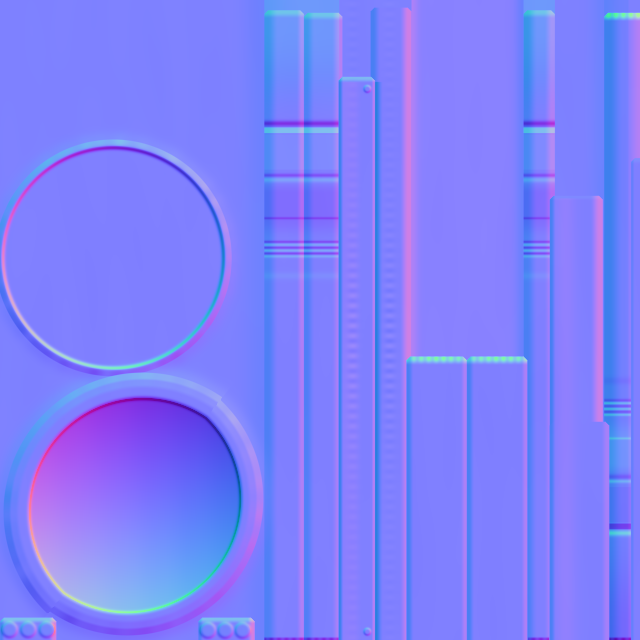
Reproduce this texture map procedurally as a three.js fragment shader.

```glsl
// Tangent-space normal map of bevelled panels, grooved bars and two round ports.
varying vec2 vUv;

vec2 hashGradient(vec2 cell) {
  float a = 6.2832 * fract(sin(dot(cell, vec2(127.1, 311.7))) * 43758.5);
  return vec2(cos(a), sin(a));
}

float gradientNoise(vec2 p) {
  vec2 i = floor(p), f = fract(p), s = f * f * (3. - 2. * f), e = vec2(0, 1);
  float low = mix(dot(hashGradient(i), f), dot(hashGradient(i + e.yx), f - e.yx), s.x);
  float high = mix(dot(hashGradient(i + e), f - e), dot(hashGradient(i + 1.), f - 1.), s.x);
  return mix(low, high, s.y);
}

float bell(float d, float width) { return exp(-d * d / (width * width)); }

float falloff(float d, float width) { return 1. - smoothstep(.25 * width, width, d); }

float inside(float d) { return 1. - smoothstep(-.0012, .0012, d); }

float span(float x, float lo, float hi) { return inside(max(lo - x, x - hi)); }

float dashes(float x) { return .85 + .15 * sin(x * 537.); }

// Raised panel: box is left, right, top; bevels follow the same order
vec2 panel(vec2 under, vec2 p, vec3 box, vec3 width, vec3 slope) {
  float side = max(box.x - p.x, p.x - box.y), rise = p.y - box.z;
  float d = max(max(side, rise), side + rise + .006);
  vec2 n = vec2(slope.y * falloff(box.y - p.x, width.y) - slope.x * falloff(p.x - box.x, width.x),
    slope.z * falloff(-rise, width.z));
  return mix(under, n, inside(d));
}

// Vertical slope of the groove stack on the tall bars
float grooves(float y) {
  float s = .5 * span(y, .792, .801) - .62 * bell(y - .807, .0045);
  s += .26 * bell(y - .719, .004) - .38 * bell(y - .726, .003) - .32 * bell(y - .659, .002);
  s -= .15 * smoothstep(.625, .66, y) * falloff(y - .69, .03);
  for (int i = 0; i < 3; i++) {
    float top = y - .622 + .009 * float(i);
    s += .3 * bell(top + .0045, .0025) - .42 * bell(top, .0022);
  }
  return s + .08 * span(y, .735, .79) + .1 * bell(y - .569, .006) + .18 * smoothstep(.8, .96, y);
}

vec2 bars(vec2 n, vec2 p) {
  n = panel(n, p, vec3(.579, .643, .988), vec3(.016, .019, .01), vec3(.42, .62, 0));

  // Grooved twin bars and their single neighbour
  n = panel(n, p, vec3(.413, .475, .984), vec3(.022, .012, .013), vec3(.38, .38, .36));
  n = panel(n, p, vec3(.475, .535, .98), vec3(.017, .017, .013), vec3(.36, .42, .36));
  n = panel(n, p, vec3(.818, .867, .984), vec3(.022, .017, .013), vec3(.42, .4, .36));
  float grooved = span(p.x, .413, .53) + span(p.x, .818, .867);
  n += grooved * vec2(-.13 * smoothstep(.8, .9, p.y), grooves(p.y));

  // Narrow screwed strip and the shaded channel beside it
  n = panel(n, p, vec3(.529, .586, .88), vec3(.008, .006, .01), vec3(.55, .45, .45));
  float below = inside(p.y - .872);
  n.x += below * .1 * falloff(abs(p.x - .547), .02);
  n.x -= .42 * below * span(p.x, .586, .6) * falloff(p.x - .586, .013);
  for (int i = 0; i < 2; i++) {
    float k = float(i), column = bell(p.x - .551 - .058 * k, .008);
    n += vec2(.08, .05) * column * sin(p.y * 400.) * (.3 + bell(p.y - .47, .15));
    vec2 q = p - vec2(.574, .013 + .848 * k);
    n += .4 * normalize(q + 1e-5) * bell(length(q) - .005, .002);
  }

  // Pair of low panels with dashed bright tops
  for (int i = 0; i < 2; i++) {
    float left = .635 + .0945 * float(i);
    float glow = dashes(p.x) * (.7 + .3 * bell(p.x - left - .05, .04));
    n = panel(n, p, vec3(left, left + .0945, .443), vec3(.012, .01, .014), vec3(.42, .36, glow));
  }

  // Right-hand bar with mirrored grooves, then the stepped covers
  n = panel(n, p, vec3(.944, 1.01, .98), vec3(.03, .035, .014), vec3(.42, .42, dashes(p.x)));
  n.x -= .1 * span(p.x, .944, .982);
  n.y -= grooves(.974 - p.y) * span(p.x, .944, .986) * inside(p.y - .42);
  n = panel(n, p, vec3(.859, .942, .694), vec3(.01, .02, .008), vec3(.45, .58, .08));
  n = panel(n, p, vec3(.859, .952, .341), vec3(.01, .013, .006), vec3(.42, .3, 0));
  n.x += .13 * bell(p.x - .884, .016) * inside(p.y - .69);
  n = panel(n, p, vec3(.986, 1.03, .753), vec3(.006, .01, .01), vec3(.22, 0, .1));

  // Dark dashed foot
  float foot = span(p.x, .413, .529) + span(p.x, .825, .858) + span(p.x, .952, .986);
  n.y -= .7 * foot * falloff(p.y, .006) * dashes(p.x);
  return n;
}

vec2 flatPort(vec2 n, vec2 p, vec2 center, float radius) {
  vec2 q = p - center, dir = normalize(q + 1e-5);
  float d = length(q) - radius, facet = 1. + .5 * gradientNoise(dir * 9.);
  n *= 1. - inside(d);
  n += dir * facet * (.3 * span(d, .003, .013) + .1 * bell(d - .014, .012));
  return n - dir * .82 * bell(d, .0034);
}

// Lens-shaped bowl, cut from two offset circles, on a bevelled collar
vec2 bowlPort(vec2 n, vec2 p, vec2 center) {
  vec2 q = p - center, dir = normalize(q + 1e-5), across = vec2(.778, -.628);
  float d = max(length(q - .016 * across), length(q + .016 * across)) - .1779;
  float rim = d + .005 * inside(-dot(q, across)), facet = 1. + .5 * gradientNoise(dir * 7.);
  float slope = .16 * smoothstep(.014, .022, rim) + .22 * smoothstep(.027, .032, rim);
  n += dir * .14 * bell(rim - .04, .014);
  n = mix(n, dir * facet * slope, inside(rim - .04));
  n = mix(n, vec2(.02, -.07) - q * vec2(3, 3.4), inside(d));
  return n - dir * .65 * bell(d, .0034);
}

// Row of three studs on a small block
vec2 studs(vec2 n, vec2 p, vec2 first, float pitch) {
  float left = first.x - .015;
  n = panel(n, p, vec3(left, left + .088, .035), vec3(.008, .012, .01), vec3(.35, .65, .5));
  for (int i = 0; i < 3; i++) {
    vec2 q = p - first - vec2(pitch * float(i), 0);
    float d = length(q) - .0115;
    n = mix(n, vec2(-.08, .03), inside(d)) + normalize(q + 1e-5) * .4 * bell(d, .003);
  }
  return n;
}

void main() {
  vec2 p = vUv;
  // Soft shading of the base plate around the raised edges
  vec2 n = vec2(-.01 - .13 * bell(p.x - .413, .03) - .15 * bell(p.x - .944, .02), .015);
  n.x += span(p.x, .643, .818) * (.08 + .3 * bell(p.x - .643, .01) - .25 * bell(p.x - .818, .012));

  n = bars(n, p);
  n = flatPort(n, p, vec2(.177, .597), .172);
  n = bowlPort(n, p, vec2(.211, .21));
  n = studs(n, p, vec2(.015, .016), .029);
  n = studs(n, p, vec2(.325, .015), .027);
  n += .02 * gradientNoise(p * vec2(24, 4));

  // Pack the unit normal into colour
  n *= min(1., .97 / max(length(n), .001));
  gl_FragColor = vec4(.5 + .5 * vec3(n, sqrt(1. - dot(n, n))), 1);
}
```
